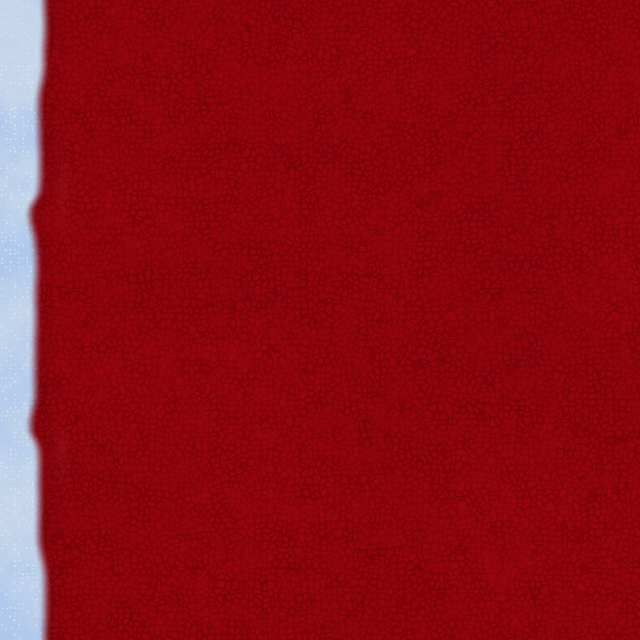
Reproduce this texture procedurally as a WebGL 1 fragment shader.

```glsl
precision highp float;
uniform vec2 u_resolution;

#define GRAIN_CELLS 98.0
#define CREASE_WIDTH 0.48
#define EDGE_BLUR 0.0105
#define SPECK_CELLS 150.0
#define SPECK_SHARE 0.42
#define GRAIN_RED vec3(0.578, 0.020, 0.056)
#define CREASE_RED vec3(0.465, 0.002, 0.030)
#define STRIP_BLUE vec3(0.685, 0.785, 0.925)
#define STRIP_PALE vec3(0.775, 0.840, 0.920)
#define SPECK_WHITE vec3(0.860, 0.895, 0.920)

float hash(vec2 p) {
  return fract(sin(dot(p, vec2(127.1, 311.7))) * 43758.5453);
}

vec2 hash2(vec2 p) {
  return vec2(hash(p), hash(p + 57.3));
}

float noise(vec2 p) {
  vec2 cell = floor(p), f = fract(p);
  f = f * f * (3.0 - 2.0 * f);
  float low = mix(hash(cell), hash(cell + vec2(1.0, 0.0)), f.x);
  float high = mix(hash(cell + vec2(0.0, 1.0)), hash(cell + vec2(1.0)), f.x);
  return mix(low, high, f.y);
}

// Gap between the two nearest cell centres: zero along the creases
float creaseDistance(vec2 p) {
  vec2 cell = floor(p), f = fract(p);
  float nearest = 8.0, second = 8.0;
  for (int y = -1; y <= 1; y++) {
    for (int x = -1; x <= 1; x++) {
      vec2 offset = vec2(float(x), float(y));
      float d = length(offset + 0.1 + 0.8 * hash2(cell + offset) - f);
      second = min(second, max(nearest, d));
      nearest = min(nearest, d);
    }
  }
  return second - nearest;
}

vec3 leather(vec2 uv) {
  vec2 p = uv * GRAIN_CELLS;
  vec2 warp = vec2(noise(p * 0.8), noise(p * 0.8 + 31.7)) - 0.5;
  float pebble = smoothstep(0.0, CREASE_WIDTH, creaseDistance(p + 0.9 * warp));
  float depth = 0.35 + 0.65 * noise(p * 0.45 + 11.0);
  vec3 color = mix(GRAIN_RED, CREASE_RED, (1.0 - pebble) * depth);

  // Fine relief and broad, faint patches
  color *= 1.0 + 0.07 * (noise(p * 1.5 + 5.0) - 0.5);
  color *= 1.0 + 0.05 * (noise(uv * vec2(5.0, 9.0)) - 0.5);

  // Two faint upright scuffs beside the strip
  vec2 scuff = vec2(uv.x - 0.098, abs(uv.y - 0.5) - 0.21) / vec2(0.008, 0.045);
  return color + vec3(0.01, 0.03, 0.03) * exp(-dot(scuff, scuff));
}

vec3 frostedStrip(vec2 uv) {
  // Soft horizontal bands
  float bands = noise(vec2(uv.x * 6.0, uv.y * 10.0 + 3.0));
  bands = 0.75 * bands + 0.25 * noise(uv * 45.0);
  vec3 color = mix(STRIP_BLUE, STRIP_PALE, smoothstep(0.1, 0.8, bands));

  // Scattered pale specks
  vec2 p = uv * SPECK_CELLS;
  vec2 cell = floor(p);
  vec2 center = 0.3 + 0.4 * hash2(cell + 9.0);
  float radius = mix(0.18, 0.34, hash(cell + 23.0));
  float dotMask = 1.0 - smoothstep(0.3 * radius, 1.3 * radius, length(fract(p) - center));
  float present = step(hash(cell + 71.0), SPECK_SHARE * (0.4 + noise(uv * 28.0)));
  return mix(color, SPECK_WHITE, 0.8 * dotMask * present);
}

// Wavy border, nearly mirrored about the middle height
float borderX(float y) {
  float d = abs(y - 0.5);
  float dent = (d - 0.165) / 0.035;
  float x = 0.056 + 0.006 * smoothstep(0.17, 0.20, d);
  x += 0.008 * smoothstep(0.34, 0.40, d) - 0.008 * exp(-dent * dent);
  return x + 0.003 * (noise(vec2(y * 24.0, 4.0)) - 0.5);
}

void main() {
  vec2 uv = gl_FragCoord.xy / u_resolution;
  float fromBorder = uv.x - borderX(uv.y);
  float cover = smoothstep(-EDGE_BLUR, EDGE_BLUR, fromBorder);

  // The leather darkens a little where it rolls under
  vec3 red = leather(uv) * mix(0.94, 1.0, smoothstep(0.0, 0.05, fromBorder));
  gl_FragColor = vec4(mix(frostedStrip(uv), red, cover), 1.0);
}
```
